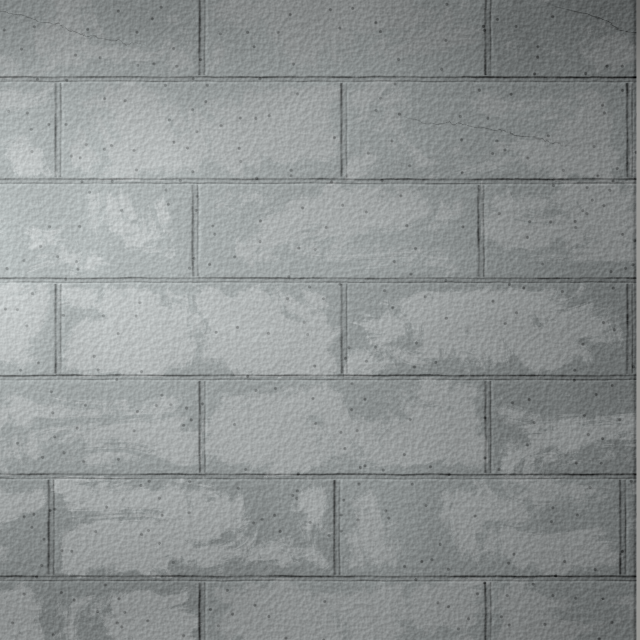
Give the GLSL for this texture, as a Shadertoy shader.

```glsl
// Grey painted block wall in running bond, with stained faces, pitted grain and side light.
const float TAU = 6.2831853;
const vec2 BLOCK = vec2(0.4466, 0.156);      // block pitch, joints included
const float BASE_Y = 0.0964;                 // height of the lowest joint
const vec2 JOINT = vec2(0.0058, 0.0046);     // half widths: upright, level
const vec3 TINT = vec3(0.984, 1.008, 1.008);
const vec3 TRIM = vec3(0.60, 0.60, 0.59);

vec2 hash2(vec2 p) {
    vec3 q = fract(p.xyx * vec3(0.1031, 0.1030, 0.0973));
    q += dot(q, q.yzx + 33.33);
    return fract((q.xx + q.yz) * q.zy);
}

// Layered, folded sines: soft cloudy variation, roughly -1 to 1
float waves(vec2 p) {
    float sum = 0.0, amp = 0.55;
    for (int i = 0; i < 6; i++) {
        p = mat2(0.8, 0.6, -0.6, 0.8) * p + 1.7;
        p += 0.7 * sin(p.yx * 1.2);
        sum += amp * sin(p.x) * cos(p.y);
        p *= 1.85;
        amp *= 0.66;
    }
    return sum;
}

// Cellular noise: distance to the nearest seed, and that seed's random value
vec2 cells(vec2 p) {
    vec2 base = floor(p), best = vec2(9.0, 0.0);
    for (int j = -1; j <= 1; j++)
    for (int i = -1; i <= 1; i++) {
        vec2 id = base + vec2(i, j);
        vec2 rnd = hash2(id);
        float d = length(id + rnd - p);
        if (d < best.x) best = vec2(d, fract(rnd.x * 7.0 + rnd.y * 5.0));
    }
    return best;
}

// Slope of the cellular surface towards the light at upper left
float relief(vec2 p) {
    return cells(p).x - cells(p + vec2(-0.35, 0.35)).x;
}

float band(float d, float width) {
    return exp(-d * d / (width * width));
}

// Brightness change across a joint: shadow on its lit-side wall, mortar, far lip
float jointShade(float d, float w, float wear) {
    float bed = 1.0 - smoothstep(w * 0.75, w * 1.15, abs(d));
    float shadow = band(d + 0.65 * w, 0.34 * w);
    float lip = band(d - 0.7 * w, 0.25 * w);
    float highlight = band(d - 1.25 * w, 0.35 * w);
    return 0.04 * highlight - 0.02 * bed - (0.11 + 0.15 * wear) * shadow - (0.13 - 0.08 * wear) * lip;
}

// Broad light from the left, fading to the right and to the ends
float wallLight(vec2 p) {
    vec2 lamp = (p - vec2(-0.03, 0.63)) / vec2(0.36, 0.33);
    vec2 spill = (p - vec2(0.45, 0.6)) / 0.3;
    return 0.575 + 0.19 * exp(-dot(lamp, lamp)) + 0.055 * exp(-dot(spill, spill))
        - 0.10 * smoothstep(0.55, 1.0, p.x) - 0.08 * smoothstep(0.78, 1.0, p.y)
        - 0.05 * smoothstep(0.25, 0.0, p.y);
}

// Pale bloom in the middle of a face, ragged towards its edges
float bloom(vec2 p, float edge, vec2 rnd) {
    float cloud = waves(p * vec2(13.0, 19.0) + rnd * 40.0);
    float speck = 0.3 * waves(p * 85.0);
    float inset = 0.75 * smoothstep(0.0, 0.04, edge) - 0.55;
    return smoothstep(-0.2, 0.22, cloud + speck + inset + 0.4 * (rnd.x - 0.5));
}

// Fine wandering crack through the block centre
float crack(vec2 local, vec2 rnd) {
    float path = (rnd.x - 0.5) * 0.7 * local.x + 0.012 * waves(local * 14.0 + rnd * 20.0);
    float reach = 1.0 - smoothstep(0.08, 0.16, abs(local.x));
    return band(local.y - path, 0.0011) * reach * step(0.45, rnd.y);
}

void mainImage(out vec4 fragColor, in vec2 fragCoord) {
    vec2 uv = fragCoord / iResolution.xy;
    float px = 1.0 / iResolution.y;

    // Uneven courses, alternate rows offset by half a block
    vec2 p = uv + 0.0009 * vec2(waves(uv * 30.0), waves(uv * 30.0 + 9.0));
    float rise = p.y - BASE_Y;
    float v = (rise - 0.0035 * sin(TAU * rise / (5.0 * BLOCK.y))) / BLOCK.y;
    float row = floor(v);
    float shift = mix(0.087, 0.312, mod(row, 2.0)) - 0.007 * cos(TAU * row / 3.0);
    vec2 grid = vec2((p.x - shift) / BLOCK.x, v);
    vec2 fromJoint = (grid - round(grid)) * BLOCK;
    vec2 local = (fract(grid) - 0.5) * BLOCK;
    vec2 rnd = hash2(floor(grid) + 17.0);
    float edge = min(abs(fromJoint.x), abs(fromJoint.y));

    // Block face: stains, embossed grain, pits, cracks
    float light = wallLight(uv);
    float stainDepth = mix(0.035, 0.095, rnd.y) * (1.0 - 0.5 * smoothstep(0.7, 0.8, uv.y));
    float pale = bloom(uv, edge, rnd);
    light += stainDepth * (pale - 0.55) + 0.025 * waves(uv * 7.0);
    light += 0.075 * relief(uv * 120.0) + 0.06 * relief(uv * 210.0);
    vec2 pit = cells(uv * 48.0);
    light -= 0.15 * step(0.84, pit.y) * (1.0 - smoothstep(0.05, 0.17, pit.x));
    light -= 0.10 * crack(local, rnd) * step(3.5, row);

    // Joints: level ones run unbroken across the upright ones
    float wear = smoothstep(-0.5, 0.6, waves(uv * 22.0 + 5.0));
    float level = 1.0 - smoothstep(JOINT.y, JOINT.y * 1.5, abs(fromJoint.y));
    light += mix(jointShade(fromJoint.x, JOINT.x, wear), 0.0, level);
    light += jointShade(-fromJoint.y, JOINT.y, wear);

    // Narrow trim and its groove at the right end
    light -= 0.12 * band(uv.x - 0.992, 0.0025);
    vec3 color = light * mix(TINT - vec3(0.012, 0.0, 0.0), TINT, pale);
    color = mix(color, TRIM * (1.0 - 0.3 * smoothstep(0.8, 1.0, uv.y)),
        smoothstep(0.9945 - px, 0.9945 + px, uv.x));
    fragColor = vec4(clamp(color, 0.0, 1.0), 1.0);
}
```
